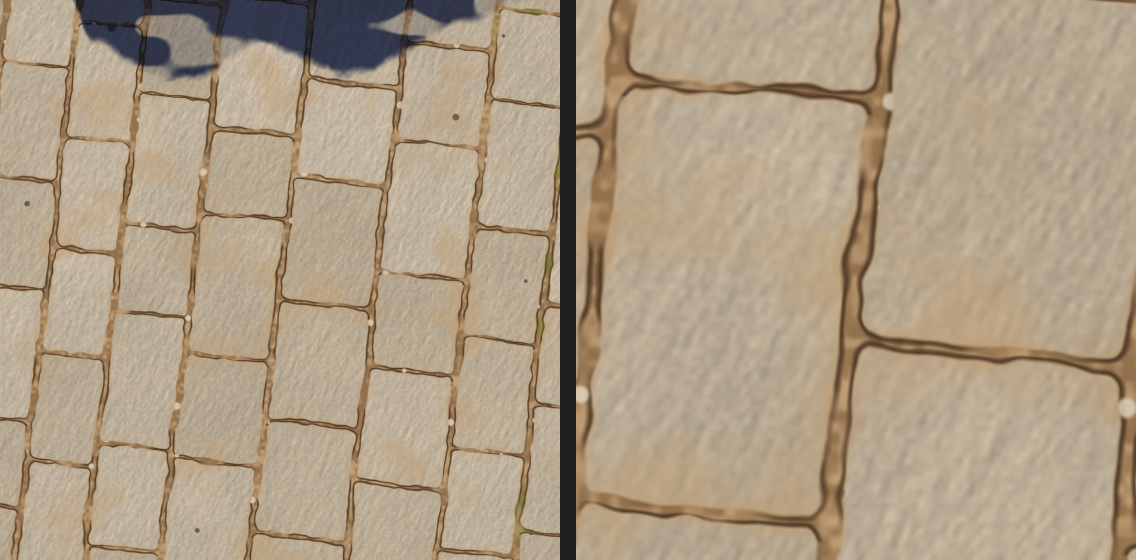
Left, the full canvas; right, a detail of the centre.
Write a WebGL 1 fragment shader that draws this texture.

```glsl
precision highp float;
// Worn stone pavers in seven slanted columns with sandy joints and a tree shadow on top.
// Columns follow a wavy spacing formula, rows a staggered one with hashed jitter;
// a rounded cell distance separates stone from joint, and noise adds grain and wear.
uniform vec2 u_resolution;

const float SLANT = 0.114;       // sideways drift of the columns
const float ROW_PITCH = 0.2018;  // mean paver length
const vec3 STONE = vec3(0.74, 0.685, 0.60);
const vec3 SAND = vec3(0.75, 0.62, 0.46);
const vec3 MORTAR = vec3(0.57, 0.44, 0.30);
const vec3 CREVICE = vec3(0.27, 0.19, 0.12);
const vec3 MOSS = vec3(0.36, 0.42, 0.08);
const vec3 SHADE = vec3(0.26, 0.31, 0.49);

float hash(vec2 p) {
  return fract(sin(dot(p, vec2(127.1, 311.7))) * 43758.5);
}

float noise(vec2 p) {
  vec2 i = floor(p), f = fract(p);
  f = f * f * (3.0 - 2.0 * f);
  return mix(mix(hash(i), hash(i + vec2(1, 0)), f.x),
             mix(hash(i + vec2(0, 1)), hash(i + vec2(1, 1)), f.x), f.y);
}

float fbm(vec2 p) {
  float sum = 0.0, amp = 0.53;
  for (int i = 0; i < 4; i++) {
    sum += amp * noise(p);
    p = p * 2.03 + 17.3;
    amp *= 0.5;
  }
  return sum;
}

// Position of the joint on the left of column i, measured on the top edge
float seam(float i) {
  return 0.147 * i - 0.015 + 0.026 * cos(0.98 * i - 6.08);
}

// x: distance into the stone, y: signed distance below the row joint, zw: paver id
vec4 paver(vec2 p, float wear) {
  float u = p.x + SLANT * p.y;
  float col = -1.0;
  for (int i = 0; i < 9; i++) col += step(seam(float(i)), u);
  float left = seam(col), right = seam(col + 1.0);
  float v = p.y - 0.11 * (u - 0.5 * (left + right));
  float t = v / ROW_PITCH - (0.55 + 0.66 * col + 0.5 * step(2.5, col));
  float joint = floor(t + 0.5);
  float jitter = 0.3 * (hash(vec2(col, joint) + 3.7) - 0.5);
  float below = (t - joint - jitter) * ROW_PITCH;
  float rowHalf = mix(0.003, 0.0052, hash(vec2(joint, col) + 9.1));
  vec2 inset = vec2(min(u - left, right - u) - 0.0065, abs(below) - rowHalf);
  inset -= 0.004 * (wear - 0.5);
  float radius = 0.008;
  float edge = radius - length(max(radius - inset, 0.0));
  edge = max(edge, min(edge, min(inset.x, inset.y)));
  return vec4(edge, below, col, joint - step(below, 0.0));
}

// Streaky surface height of the stone
float grain(vec2 p) {
  vec2 g = vec2(p.x + 0.35 * p.y, p.y);
  return 0.6 * noise(g * vec2(120.0, 48.0)) + 0.4 * noise(g * vec2(230.0, 120.0));
}

// Sparse round spots, one per grid cell at most
float spots(vec2 p, float cells, float chance, float size) {
  vec2 id = floor(p * cells);
  vec2 centre = 0.25 + 0.5 * vec2(hash(id + 1.3), hash(id + 5.9));
  float r = size * (0.5 + hash(id + 8.2));
  float d = length(fract(p * cells) - centre) / cells;
  return step(hash(id + 2.6), chance) * (1.0 - smoothstep(0.5 * r, r, d));
}

// Leafy shadow hanging from the top edge, with a few sunlit gaps
float shadow(vec2 p) {
  float span = smoothstep(0.12, 0.17, p.x) * (1.0 - smoothstep(0.66, 0.98, p.x));
  float depth = span * (0.112 + 0.026 * cos((p.x - 0.32) * 20.9));
  depth += 0.055 * span * (fbm(p * 16.0) - 0.5) - 0.012 * (1.0 - span);
  float gaps = smoothstep(0.70, 0.82, noise(p * vec2(15.0, 22.0) + 4.0));
  return smoothstep(-0.009, 0.012, depth - p.y) * (1.0 - 0.75 * gaps);
}

void main() {
  vec2 p = gl_FragCoord.xy / u_resolution;
  p.y = 1.0 - p.y;
  float aa = max(0.0016, 1.0 / min(u_resolution.x, u_resolution.y));

  // Chipped, slightly wandering outlines
  vec2 wobble = vec2(noise(p * 13.0), noise(p * 13.0 + 40.0)) - 0.5;
  wobble += 0.5 * (vec2(noise(p * 55.0 + 7.0), noise(p * 55.0 + 80.0)) - 0.5);
  vec4 cell = paver(p + 0.007 * wobble, noise(p * 70.0 + 21.0));
  float edge = cell.x, tone = hash(cell.zw + 0.5);

  // Stone: tone per paver, embossed streaks, speckle and sandy stains
  float relief = grain(p) - grain(p + vec2(0.0025, 0.002));
  vec3 stone = STONE * (0.96 + 0.07 * tone) + vec3(-0.01, 0.0, 0.015) * (tone - 0.5);
  stone *= 1.0 + 0.20 * relief + 0.07 * (noise(p * 260.0) - 0.5) + 0.10 * (fbm(p * 9.0) - 0.5);
  float stain = 0.45 * smoothstep(0.56, 0.78, fbm(p * 11.0 + 31.0));
  stain += 0.5 * (1.0 - smoothstep(0.0, 0.008, edge)) * noise(p * 45.0);
  stone = mix(stone, SAND, min(stain, 0.8));
  stone *= 1.0 - 0.45 * spots(p, 7.0, 0.16, 0.008);

  // Joint: sandy fill, dark crevices along its rims, pale chips and a little moss
  float grit = noise(p * 160.0 + 11.0);
  vec3 fill = mix(MORTAR, SAND, smoothstep(0.25, 0.85, 0.55 * grit + 0.45 * noise(p * 38.0)));
  float rim = 1.0 - smoothstep(0.0, 0.0035, abs(edge + 0.0015));
  float lower = smoothstep(0.0, 0.003, cell.y) * (1.0 - smoothstep(0.007, 0.011, cell.y));
  float crack = rim * smoothstep(0.35, 0.7, noise(p * 24.0 + 3.0) + 0.28 * lower + 0.12 * p.x);
  fill = mix(fill, CREVICE, 0.8 * crack);
  fill = mix(fill, vec3(0.88, 0.83, 0.76), 0.8 * spots(p, 34.0, 0.18, 0.006));
  float moss = smoothstep(0.82, 1.0, p.x) * smoothstep(0.62, 0.78, noise(p * 17.0 + 6.0));
  fill = mix(fill, MOSS, 0.7 * moss * grit);

  vec3 color = mix(fill, stone, smoothstep(-aa, aa, edge));
  color *= mix(vec3(1.0), SHADE, shadow(p));
  gl_FragColor = vec4(color, 1.0);
}
```
